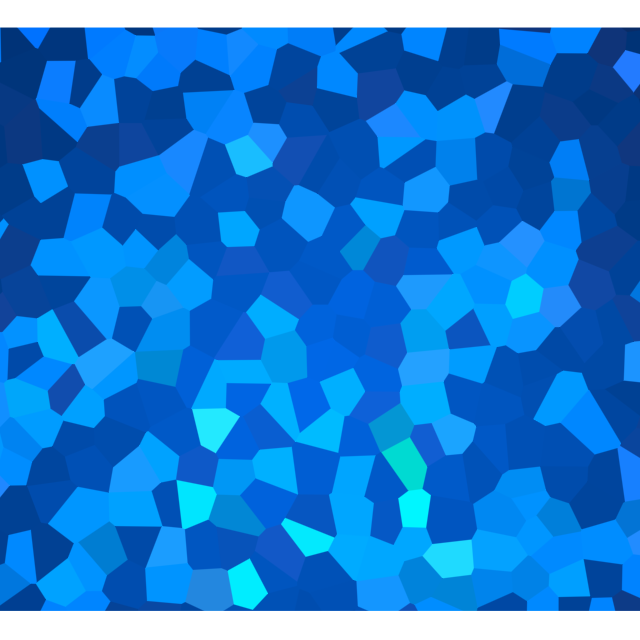
This background is drawn by a WebGL 1 fragment shader. Its source:

```glsl
precision highp float;

uniform vec2 u_resolution;

const float CELLS = 17.5;         // cells across the canvas height
const float JITTER = 0.94;        // irregularity of the cell sites
const float BOTTOM = 0.0456;      // lower limit of the mosaic
const float TOP = 0.957;          // upper limit of the mosaic
const float LIT_LEVEL = 0.55;     // higher means fewer bright cells
const float CLUSTERING = 0.4;     // how far bright cells gather in groups
const float CLUSTER_SCALE = 0.42; // group frequency, per cell
const float CYAN_SHARE = 0.17;    // share of bright cells that turn cyan
const vec2 GLOW_CENTER = vec2(0.5, 0.38);
const vec3 GLOW_COLOR = vec3(0.0, 0.42, 0.935);
const vec3 GLOW_FALLOFF = vec3(0.0, 0.31, 0.66);
const vec3 BAND_COLOR = vec3(1.0);

vec3 hash3(vec2 p) {
  vec3 q = fract(p.xyx * vec3(0.1031, 0.1030, 0.0973));
  q += dot(q, q.yxz + 33.33);
  return fract((q.xxy + q.yzz) * q.zyx);
}

float valueNoise(vec2 p) {
  vec2 i = floor(p);
  vec2 f = fract(p);
  f = f * f * (3.0 - 2.0 * f);
  float low = mix(hash3(i).x, hash3(i + vec2(1.0, 0.0)).x, f.x);
  float high = mix(hash3(i + vec2(0.0, 1.0)).x, hash3(i + 1.0).x, f.x);
  return mix(low, high, f.y);
}

vec2 cellSite(vec2 id) {
  return id + 0.5 + JITTER * (hash3(id + 17.0).xy - 0.5);
}

// One flat colour per cell: radial glow plus an occasional bright lift
vec3 cellColor(vec2 id) {
  vec2 site = cellSite(id);
  vec3 pick = hash3(id + 71.0);
  vec3 tint = hash3(id + 139.0);
  float radius = distance(site / CELLS, GLOW_CENTER);
  vec3 base = GLOW_COLOR - GLOW_FALLOFF * radius;
  base *= 0.94 + 0.12 * tint.x;
  base.r += 0.07 * smoothstep(0.75, 1.0, tint.y);

  float cluster = valueNoise(site * CLUSTER_SCALE + 53.0);
  float lit = step(LIT_LEVEL, mix(pick.x, cluster, CLUSTERING));
  float nearGlow = 1.0 - smoothstep(0.25, 0.6, radius);
  float cyan = step(1.0 - CYAN_SHARE, pick.z) * nearGlow;
  float lift = mix(0.16, 0.32, sqrt(pick.y)) + 0.30 * cyan;

  vec3 bright;
  bright.r = 0.14 * smoothstep(0.7, 1.0, tint.z);
  bright.g = base.g + lift;
  bright.b = mix(0.82, 1.0, smoothstep(0.0, 0.35, pick.y));
  return clamp(mix(base, bright, lit), 0.0, 1.0);
}

vec3 mosaic(vec2 uv, float softness) {
  vec2 p = uv * CELLS;
  vec2 home = floor(p);
  vec2 nearId = home;
  vec2 nextId = home;
  float nearDist = 1e3;
  float nextDist = 1e3;

  // Find the two closest sites
  for (int y = -2; y <= 2; y++) {
    for (int x = -2; x <= 2; x++) {
      vec2 id = home + vec2(float(x), float(y));
      vec2 offset = cellSite(id) - p;
      float d = dot(offset, offset);
      if (d < nearDist) {
        nextDist = nearDist;
        nextId = nearId;
        nearDist = d;
        nearId = id;
      } else if (d < nextDist) {
        nextDist = d;
        nextId = id;
      }
    }
  }

  // Blend across the shared border, measured in canvas units
  float gap = max(distance(cellSite(nearId), cellSite(nextId)), 1e-3);
  float border = (nextDist - nearDist) / (2.0 * gap * CELLS);
  float own = smoothstep(-softness, softness, border);
  return mix(cellColor(nextId), cellColor(nearId), own);
}

void main() {
  vec2 uv = gl_FragCoord.xy / u_resolution.y;
  float pixel = 1.0 / u_resolution.y;
  vec3 color = mosaic(uv, max(0.0013, 0.75 * pixel));

  // Plain bands above and below
  float inside = smoothstep(BOTTOM - 0.5 * pixel, BOTTOM + 0.5 * pixel, uv.y)
               * (1.0 - smoothstep(TOP - 0.5 * pixel, TOP + 0.5 * pixel, uv.y));
  gl_FragColor = vec4(mix(BAND_COLOR, color, inside), 1.0);
}
```
